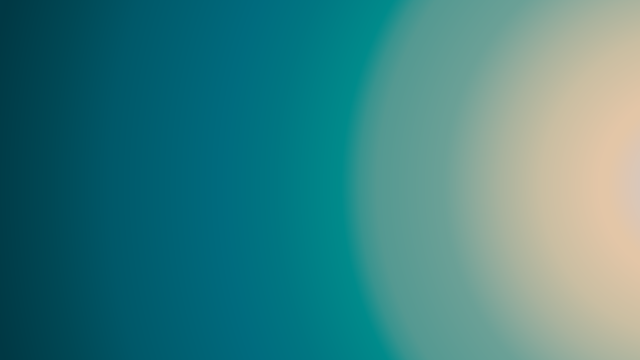
Give the GLSL for this background, as a Shadertoy shader.

```glsl
// A soft radial glow centred just beyond the right edge of the canvas.
// The distance to that centre walks through colour ramps, from deep teal
// on the far left, through a bright teal rim, to warm sand and pale rose.

// Fades from one colour to the next while the radius shrinks from outer to inner.
vec3 ramp(vec3 from, vec3 to, float outer, float inner, float radius) {
    return mix(from, to, clamp((outer - radius) / (outer - inner), 0.0, 1.0));
}

// Cool outer field: dark teal, petrol blue, bright teal.
vec3 coolField(float radius) {
    vec3 color = vec3(0.0, 0.22, 0.265);
    color = ramp(color, vec3(0.0, 0.285, 0.335), 1.98, 1.79, radius);
    color = ramp(color, vec3(0.0, 0.345, 0.410), 1.79, 1.63, radius);
    color = ramp(color, vec3(0.0, 0.420, 0.495), 1.63, 1.32, radius);
    color = ramp(color, vec3(0.0, 0.465, 0.510), 1.32, 1.17, radius);
    return ramp(color, vec3(0.0, 0.545, 0.545), 1.17, 0.985, radius);
}

// Warm disc laid over the field: soft rim, sage, sand, peach, rose.
vec3 warmDisc(vec3 field, float radius) {
    vec3 color = field;
    color = ramp(color, vec3(0.22, 0.580, 0.560), 0.985, 0.935, radius);
    color = ramp(color, vec3(0.33, 0.600, 0.570), 0.935, 0.885, radius);
    color = ramp(color, vec3(0.42, 0.630, 0.590), 0.885, 0.700, radius);
    color = ramp(color, vec3(0.56, 0.670, 0.610), 0.700, 0.613, radius);
    color = ramp(color, vec3(0.66, 0.700, 0.620), 0.613, 0.544, radius);
    color = ramp(color, vec3(0.79, 0.745, 0.635), 0.544, 0.428, radius);
    color = ramp(color, vec3(0.89, 0.775, 0.655), 0.428, 0.270, radius);
    return ramp(color, vec3(0.85, 0.780, 0.730), 0.245, 0.155, radius);
}

void mainImage(out vec4 fragColor, in vec2 fragCoord) {
    // Coordinates in canvas heights, origin at the lower left.
    vec2 position = fragCoord / iResolution.y;
    float rightEdge = iResolution.x / iResolution.y;
    vec2 glowCenter = vec2(rightEdge + 0.155, 0.486);

    float radius = distance(position, glowCenter);
    fragColor = vec4(warmDisc(coolField(radius), radius), 1.0);
}
```
